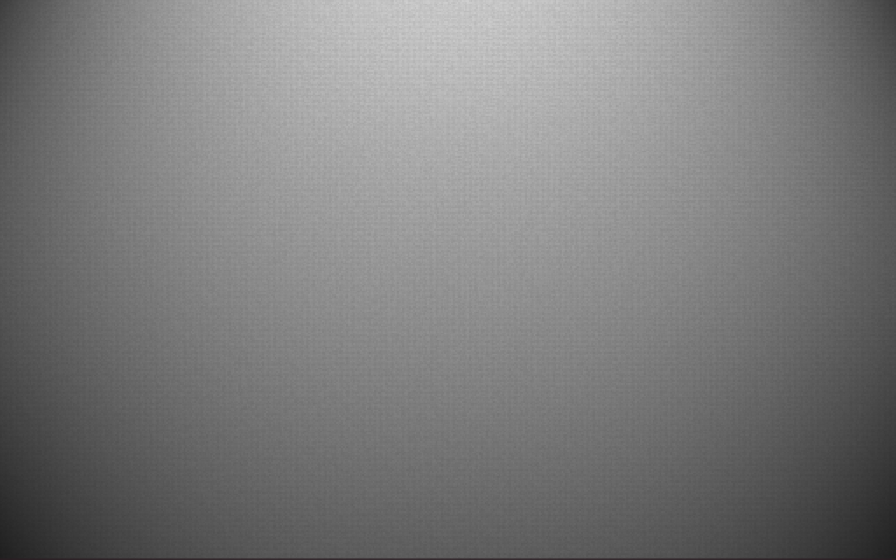
Give the GLSL for this background, as a Shadertoy shader.

```glsl
// Grey woven cloth lit softly from the top centre, with darkened corners.

const float THREADS = 100.0;  // weave cells per canvas height
const float GRAINS = 320.0;   // fibre grains per canvas height
const vec3 HEM_COLOR = vec3(0.17, 0.12, 0.14);

float hash(vec2 p) {
    return fract(sin(dot(p, vec2(127.1, 311.7))) * 43758.5453);
}

// Curved vertical ramp plus a soft lamp above the top edge
float lighting(vec2 uv) {
    float ramp = 0.36 + uv.y * (0.50 - 0.13 * uv.y);
    vec2 fromLamp = (uv - vec2(0.51, 1.03)) / vec2(0.22, 0.26);
    return ramp + 0.05 * exp(-dot(fromLamp, fromLamp));
}

// Side falloff that deepens towards the four corners
float vignette(vec2 uv) {
    vec2 p = abs(uv * 2.0 - 1.0);
    float side = 0.42 * pow(p.x, 2.2);
    float corner = 0.25 * pow(p.x, 3.5) * p.y * p.y;
    return 1.0 - side - corner;
}

// Crossed threads with dark gaps between cells
float weave(vec2 p) {
    vec2 wave = cos(6.28318 * p * THREADS);
    return -0.5 * (wave.x + wave.y);
}

// Short fibres running both ways, mixed with fine grain
float fibres(vec2 p) {
    vec2 cell = floor(p * GRAINS);
    float across = hash(floor(cell / vec2(2.0, 1.0)) + 17.0);
    float along = hash(floor(cell / vec2(1.0, 2.0)) + 53.0);
    float grain = hash(cell);
    return 0.5 * (across + along) + grain - 1.0;
}

void mainImage(out vec4 fragColor, in vec2 fragCoord) {
    vec2 uv = fragCoord / iResolution.xy;
    vec2 cloth = fragCoord / iResolution.y;

    // Shade the cloth, then add its texture in proportion
    float shade = lighting(uv) * vignette(uv);
    float relief = 0.020 * weave(cloth) + 0.048 * fibres(cloth);
    vec3 color = vec3(shade * (1.0 + relief));

    // Thin dark hem along the bottom
    float hem = 1.0 - smoothstep(0.001, 0.005, uv.y);
    color = mix(color, HEM_COLOR, 0.8 * hem);

    fragColor = vec4(clamp(color, 0.0, 1.0), 1.0);
}
```
